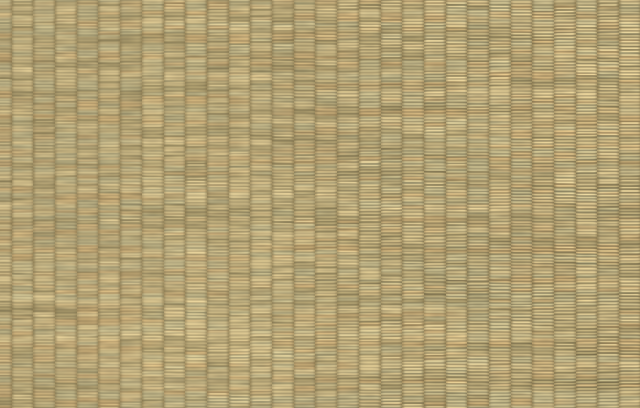
Give the GLSL for this texture, as a WebGL 2 fragment shader.

```glsl
#version 300 es
precision highp float;

uniform vec2 u_resolution;
out vec4 fragColor;

// Weave layout
const float COLUMNS = 29.5;
const float ROWS = 126.0;
const float COLUMN_PHASE = 0.46;
const float SEAM_HALF_WIDTH = 0.035;
const float ROW_WOBBLE = 0.35;
const float EDGE_BOW = 0.22;

// Shading
const float RIDGE_LEFT = 0.11;
const float RIDGE_RIGHT = 0.27;
const float FIBER_STRENGTH = 0.12;
const float SEAM_STRENGTH = 0.46;
const float GLINT_STRENGTH = 0.70;

// Dried rush colours
const vec3 OLIVE = vec3(0.60, 0.545, 0.38);
const vec3 STRAW = vec3(0.80, 0.725, 0.53);
const vec3 SAGE = vec3(0.68, 0.66, 0.51);
const vec3 TAN = vec3(0.74, 0.61, 0.41);
const vec3 PALE = vec3(0.93, 0.85, 0.63);
const vec3 SEAM = vec3(0.55, 0.48, 0.31);

const float TAU = 6.28319;

float hash(vec2 p) {
    return fract(sin(dot(p, vec2(127.1, 311.7))) * 43758.5);
}

float noise(vec2 p) {
    vec2 cell = floor(p);
    vec2 f = fract(p);
    f = f * f * (3.0 - 2.0 * f);
    float low = mix(hash(cell), hash(cell + vec2(1.0, 0.0)), f.x);
    float high = mix(hash(cell + vec2(0.0, 1.0)), hash(cell + vec2(1.0, 1.0)), f.x);
    return mix(low, high, f.y);
}

// Reed colour: long rushes share a tone, each visible float varies
vec3 reedColor(float x, float y, float column, float parity) {
    float longTone = noise(vec2(x * 0.14 + parity * 57.0, y));
    float cellTone = noise(vec2(column + 91.0, y + 17.0));
    float streak = noise(vec2(x * 0.10 + 5.0, y * 0.45 + 43.0));
    float tone = 0.38 * longTone + 0.36 * cellTone + 0.26 * streak;
    vec3 color = mix(OLIVE, STRAW, smoothstep(0.10, 0.90, tone));

    float green = noise(vec2(x * 0.22 + 140.0, y * 0.8 + parity * 31.0));
    float warm = noise(vec2(x * 0.20 + 210.0, y * 0.8 + parity * 23.0));
    color = mix(color, SAGE, 0.55 * smoothstep(0.45, 0.85, green));
    return mix(color, TAN, 0.55 * smoothstep(0.50, 0.92, warm));
}

void main() {
    vec2 uv = gl_FragCoord.xy / u_resolution;
    float x = uv.x * COLUMNS + COLUMN_PHASE;
    float column = floor(x);
    float across = fract(x) - 0.5;
    float parity = mod(column, 2.0);

    // Alternate columns sit half a reed apart and bow at their ends
    float y = uv.y * ROWS + 0.5 * parity;
    y += ROW_WOBBLE * (noise(vec2(column * 1.7, y * 0.45)) - 0.5);
    float bowSide = sin(TAU * hash(vec2(column, floor(uv.y * 9.0))));
    y += EDGE_BOW * bowSide * pow(abs(2.0 * across), 4.0) * across;

    vec3 color = reedColor(x, y, column, parity);

    // Rounded reeds, with stronger relief toward the right
    float ridge = -cos(TAU * y);
    float relief = mix(RIDGE_LEFT, RIDGE_RIGHT, smoothstep(0.1, 1.0, uv.x));
    float depth = 0.5 + noise(vec2(column * 0.4 + 33.0, y * 0.6));
    color *= 1.0 + 0.5 * relief * depth * ridge;

    // Fine fibres along each reed
    float fiber = noise(vec2(x * 1.6, y * 1.4 + column * 13.0)) - 0.5;
    color *= 1.0 + FIBER_STRENGTH * fiber;

    // Polished highlights at the middle of scattered floats
    float chance = noise(vec2(column * 3.1 + 300.0, y + 61.0));
    float rowGlow = noise(vec2(x * 0.1 + 70.0, y * 0.5 + 9.0));
    float glint = smoothstep(0.64, 0.98, chance * 0.7 + rowGlow * 0.45);
    glint *= smoothstep(-0.2, 0.9, ridge) * (1.0 - smoothstep(0.32, 0.48, abs(across)));
    color = mix(color, PALE, GLINT_STRENGTH * glint * mix(0.45, 1.2, uv.x));

    // Column tone and the recessed stitch lines between columns
    color *= 0.985 + 0.025 * hash(vec2(column, 7.0)) + 0.015 * parity;
    float edge = 0.5 - abs(across);
    float soft = 0.06 + COLUMNS / u_resolution.x;
    float seam = 1.0 - smoothstep(SEAM_HALF_WIDTH - 0.5 * soft, SEAM_HALF_WIDTH + soft, edge);
    float stitch = 0.5 + 0.8 * noise(vec2(floor(x + 0.5) + 400.0, uv.y * ROWS * 0.7));
    color = mix(color, SEAM, SEAM_STRENGTH * seam * stitch);
    color *= 1.0 - 0.04 * smoothstep(0.25, 0.5, abs(across));

    // Slow uneven ageing over the mat
    color *= 0.99 + 0.04 * noise(uv * vec2(4.0, 6.0) + 20.0);
    fragColor = vec4(clamp(color, 0.0, 1.0), 1.0);
}
```
